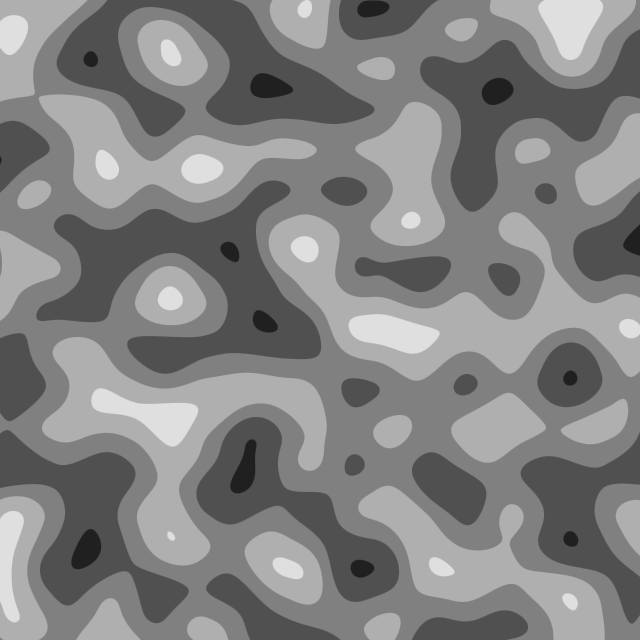
A WebGL 2 fragment shader for this texture:

```glsl
#version 300 es
precision highp float;
// Smooth gradient noise cut into five flat grey tones, like a contour map.

#define CELLS 8.0            // noise cells across the canvas
#define OFFSET vec2(3.37, 5.61)
#define CUT_BLACK -0.455     // noise heights where the tone changes
#define CUT_DARK -0.132
#define CUT_LIGHT 0.110
#define CUT_WHITE 0.388
#define DARKEST 0.125
#define TONE_STEP 0.1875
#define SEED 17u

uniform vec2 u_resolution;
out vec4 fragColor;

// Integer hash giving two values from 0 to 1.
vec2 hash2(ivec2 cell) {
    uvec2 v = uvec2(cell + 4096) * 1664525u + 1013904223u + SEED;
    v.x += v.y * 1664525u;
    v.y += v.x * 1664525u;
    v ^= v >> 16u;
    v.x += v.y * 1664525u;
    v.y += v.x * 1664525u;
    v ^= v >> 16u;
    return vec2(v & 65535u) / 65535.0;
}

// Slope of one lattice corner, measured at the offset from that corner.
float cornerSlope(ivec2 cell, vec2 offset) {
    vec2 direction = normalize(hash2(cell) * 2.0 - 0.99997);
    return dot(direction, offset);
}

float gradientNoise(vec2 p) {
    vec2 base = floor(p);
    vec2 f = p - base;
    ivec2 cell = ivec2(base);
    vec2 fade = f * f * f * (f * (f * 6.0 - 15.0) + 10.0);
    float bottom = mix(cornerSlope(cell, f),
                       cornerSlope(cell + ivec2(1, 0), f - vec2(1.0, 0.0)), fade.x);
    float top = mix(cornerSlope(cell + ivec2(0, 1), f - vec2(0.0, 1.0)),
                    cornerSlope(cell + ivec2(1, 1), f - vec2(1.0, 1.0)), fade.x);
    return mix(bottom, top, fade.y);
}

void main() {
    vec2 uv = gl_FragCoord.xy / min(u_resolution.x, u_resolution.y);
    float height = gradientNoise(uv * CELLS + OFFSET);

    // Count the cuts passed, each with an edge about one pixel wide.
    float edge = max(fwidth(height), 1e-5);
    vec4 cuts = vec4(CUT_BLACK, CUT_DARK, CUT_LIGHT, CUT_WHITE);
    vec4 passed = clamp((height - cuts) / edge + 0.5, 0.0, 1.0);
    float tone = DARKEST + TONE_STEP * dot(passed, vec4(1.0));

    fragColor = vec4(vec3(tone), 1.0);
}
```
